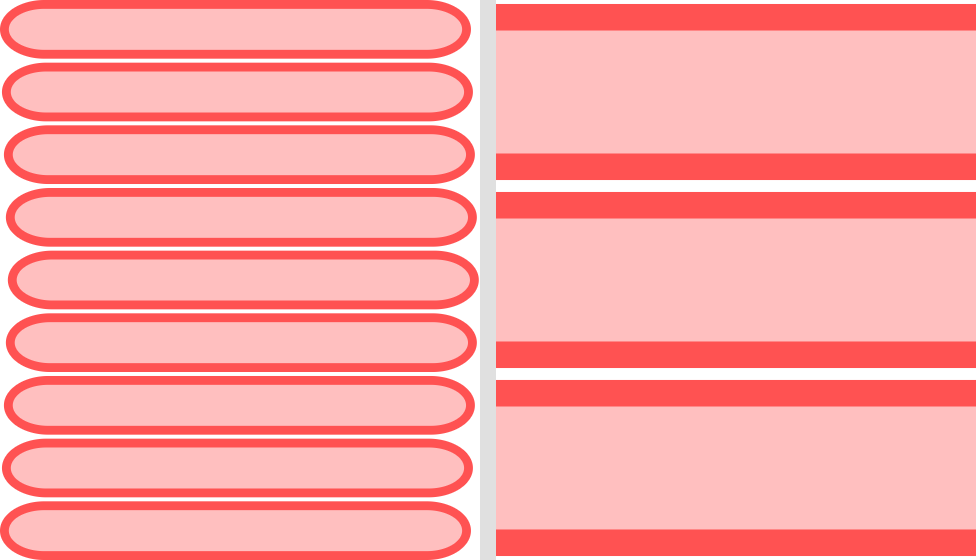
Left, the full canvas; right, a detail of the centre.
Give the GLSL for this pattern, as a Shadertoy shader.

```glsl
// Nine stacked pink capsules with red outlines, sidestepping towards the middle row.

// Approximate distance to a capsule whose ends are half ellipses with the given radii.
float capsuleDistance(vec2 p, float halfWidth, vec2 radii) {
    vec2 q = vec2(max(abs(p.x) - halfWidth + radii.x, 0.0), p.y) / radii;
    float k = length(q);
    return (k - 1.0) * k / max(length(q / radii), 1e-4);
}

// Antialiased coverage of the inside of a shape.
float coverage(float dist) {
    return clamp(0.5 - dist * iResolution.y, 0.0, 1.0);
}

void mainImage(out vec4 fragColor, in vec2 fragCoord) {
    vec2 uv = fragCoord / iResolution.y;

    // Nine rows, the outermost touching the canvas edges
    float halfHeight = 0.0524;
    float pitch = (1.0 - 2.0 * halfHeight) / 8.0;
    float row = clamp(floor((uv.y - halfHeight) / pitch + 0.5), 0.0, 8.0);

    // Each row shifts right until the middle one, then back
    float halfWidth = 0.4205;
    float shift = 0.0035 * (4.0 - abs(row - 4.0));
    vec2 p = uv - vec2(halfWidth + shift, halfHeight + row * pitch);

    // Outline and fill
    float stroke = 0.0158;
    vec2 radii = vec2(0.079, halfHeight);
    float outer = capsuleDistance(p, halfWidth, radii);
    float inner = capsuleDistance(p, halfWidth - stroke, radii - stroke);

    vec3 color = vec3(1.0);
    color = mix(color, vec3(1.0, 0.32, 0.32), coverage(outer));
    color = mix(color, vec3(1.0, 0.75, 0.75), coverage(inner));
    fragColor = vec4(color, 1.0);
}
```
